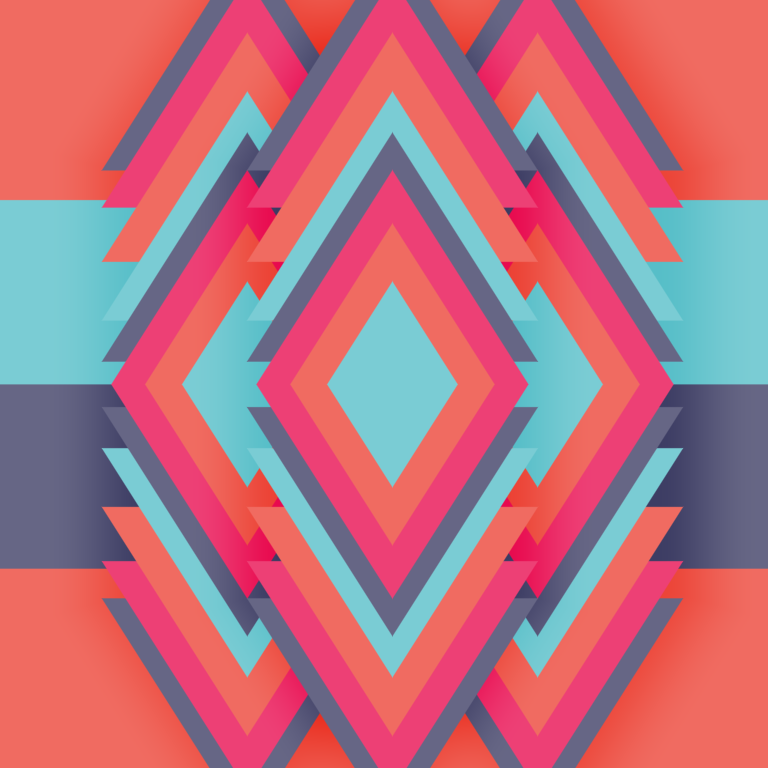
This background is drawn by a three.js fragment shader. Its source:

```glsl
varying vec2 vUv;

const vec3 CORAL = vec3(0.94, 0.42, 0.38);
const vec3 PINK = vec3(0.93, 0.25, 0.46);
const vec3 AQUA = vec3(0.48, 0.80, 0.83);
const vec3 SLATE = vec3(0.40, 0.40, 0.52);

const float SLOPE = 1.575;
const float HALF_WIDTH = 0.1895;
const float COLUMN_STEP = 0.189;
const float EDGE = 0.0011;

float cover(float dist) {
  return 1.0 - smoothstep(-EDGE, EDGE, dist);
}

// Signed distance to a rhombus mirrored about both axes
float rhombus(vec2 p, float apex) {
  vec2 q = abs(p);
  return (SLOPE * q.x + q.y - apex) / length(vec2(SLOPE, 1.0));
}

// Pair of triangles pointing up and down, with flat bases
float chevron(vec2 p, float apex) {
  float base = apex - SLOPE * HALF_WIDTH;
  return max(rhombus(p, apex), base - abs(p.y));
}

vec3 paint(vec3 under, vec3 ink, float dist) {
  return mix(under, ink, cover(dist));
}

// Soft shade around the outline of a column, deepening the hue
vec3 castShadow(vec3 under, vec2 p, float strength, float reach) {
  float outline = max(abs(p.x) - HALF_WIDTH, rhombus(p, 0.577));
  float shade = 1.0 - smoothstep(-0.045, reach, outline);
  return max(1.0 - (1.0 - under) / (1.0 - strength * shade), 0.0);
}

// Stacked chevrons from the outside in, then the nested rhombi
vec3 drawColumn(vec3 under, vec2 p) {
  vec3 color = paint(under, SLATE, chevron(p, 0.577));
  color = paint(color, PINK, chevron(p, 0.5286));
  color = paint(color, CORAL, chevron(p, 0.458));
  color = paint(color, AQUA, chevron(p, 0.3815));
  color = paint(color, SLATE, chevron(p, 0.328));
  color = paint(color, PINK, rhombus(p, 0.279));
  color = paint(color, CORAL, rhombus(p, 0.2096));
  return paint(color, AQUA, rhombus(p, 0.134));
}

// Horizontal bands behind the columns
vec3 drawBands(float y) {
  vec3 middle = mix(SLATE, AQUA, smoothstep(-EDGE, EDGE, y));
  return paint(CORAL, middle, abs(y) - 0.24);
}

// Mirrors the plane so one column serves both sides
vec2 sidePosition(vec2 p) {
  return vec2(abs(p.x) - COLUMN_STEP, p.y);
}

void main() {
  vec2 p = vUv - vec2(0.511, 0.4995);
  vec2 shadowOffset = vec2(0.013, 0.0);

  vec3 color = drawBands(p.y);
  color = castShadow(color, sidePosition(p - shadowOffset), 0.21, 0.085);
  color = drawColumn(color, sidePosition(p));

  color = castShadow(color, p, 0.22, 0.075);
  color = drawColumn(color, p);

  gl_FragColor = vec4(color, 1.0);
}
```
